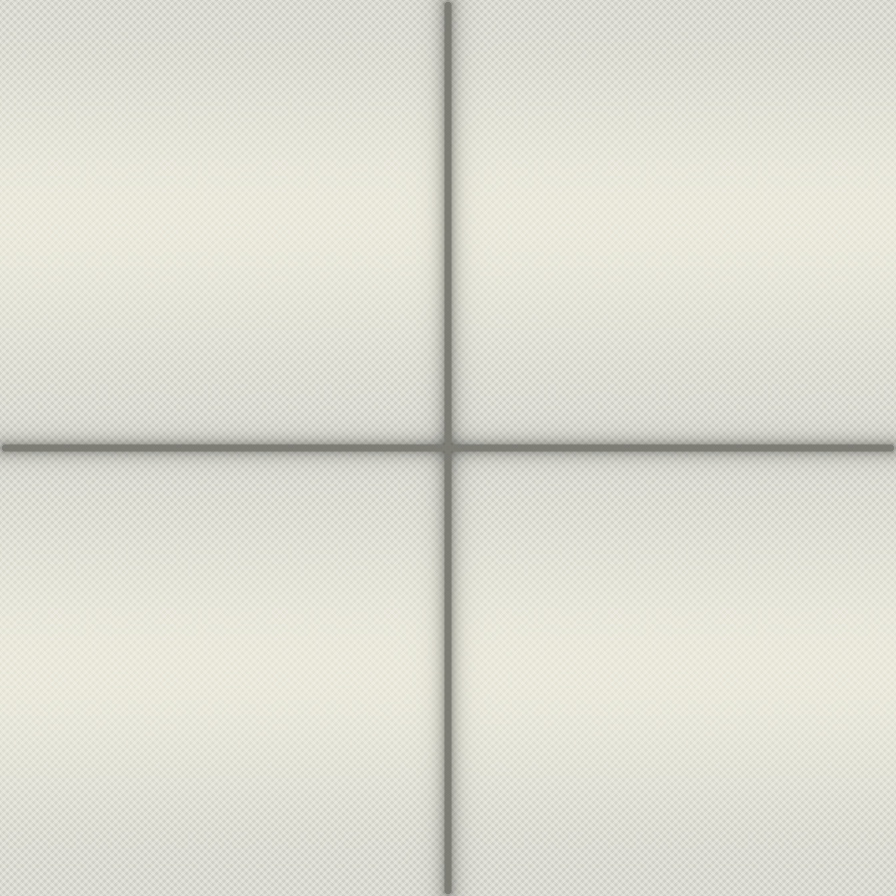
Give the GLSL for this texture, as a three.js fragment shader.

```glsl
// Two by two ivory panels with a fine diagonal weave, soft sheen and shaded grey seams.
#define PANELS 2.0
#define WEAVE_COUNT 120.0
#define THREAD_WIDTH 0.5
#define THREAD_OPACITY 0.35
#define SHEEN_CENTER 0.51
#define SEAM_RADIUS 0.0039
#define SEAM_HALF_LENGTH 0.494
#define SHADOW_REACH 0.008
#define SHADOW_DEPTH 0.28

varying vec2 vUv;

const vec3 PANEL_EDGE = vec3(0.800, 0.802, 0.772);
const vec3 PANEL_SHEEN = vec3(0.890, 0.886, 0.828);
const vec3 THREAD = vec3(0.972, 0.966, 0.932);
const vec3 SEAM = vec3(0.490, 0.490, 0.462);

// Coverage of one set of evenly spaced threads, one per unit
float threads(float coord, float blur) {
  float d = abs(fract(coord) - 0.5);
  float halfWidth = 0.5 * THREAD_WIDTH;
  return 1.0 - smoothstep(halfWidth - blur, halfWidth + blur, d);
}

// Signed distance to a round-ended bar lying along x
float barDistance(vec2 p) {
  p.x = max(abs(p.x) - SEAM_HALF_LENGTH, 0.0);
  return length(p) - SEAM_RADIUS;
}

float seamShade(float d) {
  return 1.0 - SHADOW_DEPTH * exp(-max(d, 0.0) / SHADOW_REACH);
}

void main() {
  float pixel = max(fwidth(vUv.x), 0.00001);

  // Vertical sheen, repeated in each panel
  float height = fract(vUv.y * PANELS);
  float sheen = 0.5 + 0.5 * cos(6.28318 * (height - SHEEN_CENTER));
  vec3 color = mix(PANEL_EDGE, PANEL_SHEEN, sheen);

  // Translucent threads in both diagonal directions
  float blur = 0.71 * WEAVE_COUNT * pixel;
  float rising = threads((vUv.x - vUv.y) * WEAVE_COUNT, blur);
  float falling = threads((vUv.x + vUv.y) * WEAVE_COUNT, blur);
  color = mix(color, THREAD, THREAD_OPACITY * rising);
  color = mix(color, THREAD, THREAD_OPACITY * falling);

  // Crossing seams and the soft shadows beside them
  vec2 p = vUv - 0.5;
  float across = barDistance(p);
  float down = barDistance(p.yx);
  color *= seamShade(across) * seamShade(down);
  float seam = 1.0 - smoothstep(-0.5 * pixel, 0.5 * pixel, min(across, down));
  vec3 seamColor = SEAM * (0.985 + 0.015 * (rising + falling));
  color = mix(color, seamColor, seam);

  gl_FragColor = vec4(color, 1.0);
}
```
